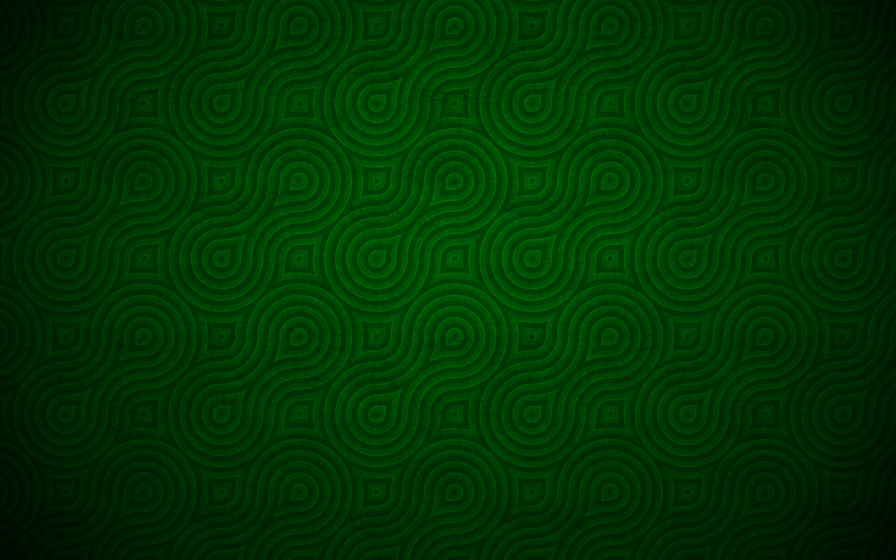
Reproduce this pattern procedurally as a WebGL 1 fragment shader.

```glsl
precision highp float;

uniform vec2 u_resolution;

#define CELLS_ACROSS 11.53
#define ORIGIN vec2(0.85, 1.875)
#define RINGS 7.0
#define RIDGE_HALF 0.27
#define GROOVE_TONE 0.80
#define RIDGE_TONE 1.04
#define RIM_GAIN 0.20
#define GRAIN 0.16
#define WEAR 0.18
#define LIGHT_CENTER vec2(0.51, 0.60)
#define LIGHT_FALLOFF 2.6
#define GREEN vec3(0.002, 0.322, 0.016)

float hash(vec2 p) {
  vec3 q = fract(p.xyx * 0.1031);
  q += dot(q, q.yzx + 33.33);
  return fract((q.x + q.y) * q.z);
}

// Value noise that wraps once per unit; freq must be whole.
float noise(vec2 tile, vec2 freq) {
  vec2 p = tile * freq;
  vec2 i = floor(p);
  vec2 f = p - i;
  f = f * f * (3.0 - 2.0 * f);
  vec2 lo = mod(i, freq);
  vec2 hi = mod(i + 1.0, freq);
  return mix(mix(hash(lo), hash(vec2(hi.x, lo.y)), f.x),
             mix(hash(vec2(lo.x, hi.y)), hash(hi), f.x), f.y);
}

float cloud(vec2 tile, vec2 freq) {
  float sum = 0.0;
  float weight = 0.5;
  for (int i = 0; i < 4; i++) {
    sum += weight * noise(tile, freq);
    freq *= 2.0;
    weight *= 0.5;
  }
  return sum;
}

// Ring radius: 0 at a circle center, 1 at a square center.
float ringRadius(vec2 p) {
  vec2 cell = mod(floor(p), 2.0);
  vec2 f = fract(p);
  // Mirror odd cells so circle centers lie at (0,0) and (1,1).
  if (mod(cell.x + cell.y, 2.0) > 0.5) f.x = 1.0 - f.x;
  float toCircle = min(length(f), length(1.0 - f));
  float toSquare = min(length(f - vec2(1.0, 0.0)), length(f - vec2(0.0, 1.0)));
  // One cell in four joins its two circles with S-shaped bands.
  bool joined = cell.x + cell.y < 0.5;
  return joined ? 1.0 - toSquare : toCircle;
}

// Raised ridge, tilted to a bright outer rim, between shaded grooves.
float ringTone(float radius, float pixel) {
  float across = fract(radius * RINGS) - 0.5;
  float soft = 0.04 + 0.5 * pixel;
  float ridge = 1.0 - smoothstep(RIDGE_HALF - soft, RIDGE_HALF + soft, abs(across));
  float rim = 1.0 - smoothstep(0.0, 0.04 + pixel, abs(across - RIDGE_HALF + 0.06));
  float tilt = 0.12 * across * ridge;
  return mix(GROOVE_TONE, RIDGE_TONE, ridge) + tilt + RIM_GAIN * rim;
}

void main() {
  vec2 uv = gl_FragCoord.xy / u_resolution;
  vec2 lattice = gl_FragCoord.xy / u_resolution.x * CELLS_ACROSS - ORIGIN;
  float pixel = RINGS * CELLS_ACROSS / u_resolution.x;
  float tone = ringTone(ringRadius(lattice), pixel);

  // Grain, woven streaks and worn patches, shared by every 4 x 4 cells.
  vec2 tile = lattice * 0.25;
  float grain = noise(tile, vec2(146.0)) - 0.5;
  float weave = noise(tile, vec2(21.0, 115.0)) + noise(tile, vec2(115.0, 21.0)) - 1.0;
  float patches = smoothstep(0.45, 0.75, cloud(tile, vec2(5.0, 9.0)));
  float flecks = smoothstep(0.72, 0.95, noise(tile, vec2(59.0, 90.0)));
  tone *= 1.0 + GRAIN * (grain + 0.5 * weave);
  tone *= 1.0 - WEAR * patches * (0.4 + flecks);

  // Soft central glow fading to dark sides and corners.
  vec2 away = (uv - LIGHT_CENTER) * vec2(1.05, 0.8);
  float light = exp(-LIGHT_FALLOFF * dot(away, away));
  vec2 edge = uv * (1.0 - uv) * 4.0;
  light *= mix(0.55, 1.0, smoothstep(-0.1, 0.75, edge.x + 0.5 * edge.y));

  gl_FragColor = vec4(GREEN * tone * light, 1.0);
}
```
